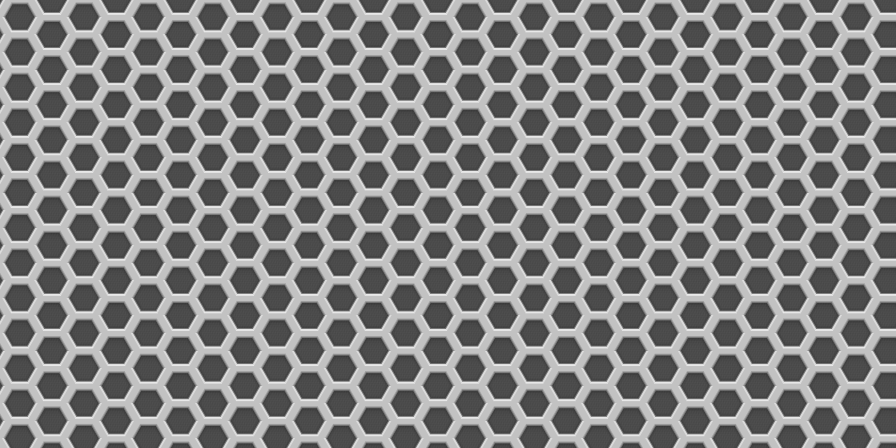
Give the GLSL for this pattern, as a WebGL 1 fragment shader.

```glsl
precision highp float;

uniform vec2 u_resolution;

// Lengths are fractions of the canvas height.
const vec2 PITCH = vec2(0.1436, 0.0784);
const vec2 FIRST_HOLE = vec2(0.0443, 0.9622);
const float APOTHEM = 0.0302;
const float RIM_WIDTH = 0.0022;
const float GLINT_WIDTH = 0.0042;
const float SHADOW_DEPTH = 0.010;
const float GRAIN_FREQUENCY = 620.0;
const float GRAIN_AMOUNT = 0.016;

const float METAL = 0.76;
const float GLINT = 0.91;
const float BEVEL = 0.62;
const float RIM = 0.46;
const float FLOOR_LIGHT = 0.295;
const float FLOOR_DARK = 0.245;

// Distance from the centre of a flat-topped hexagon, measured by apothem.
float hexRadius(vec2 q) {
  q = abs(q);
  return max(q.y, dot(q, vec2(0.8660254, 0.5)));
}

// Offset from the nearest point of a rectangular lattice.
vec2 latticeOffset(vec2 p) {
  return (fract(p / PITCH + 0.5) - 0.5) * PITCH;
}

// Offset from the nearest hole of the two interleaved lattices.
vec2 nearestHole(vec2 p) {
  vec2 even = latticeOffset(p);
  vec2 odd = latticeOffset(p - 0.5 * PITCH);
  return hexRadius(even) < hexRadius(odd) ? even : odd;
}

// Vertical part of the normal of the closest side: 1 top, 0.5 slanted.
float sideFacing(vec2 q) {
  vec2 a = abs(q);
  float slanted = dot(a, vec2(0.8660254, 0.5));
  return sign(q.y) * (a.y > slanted ? 1.0 : 0.5);
}

// Fine woven grain from layered sines.
float grain(vec2 p) {
  vec2 s = p * GRAIN_FREQUENCY;
  return 0.6 * sin(s.x + s.y) * sin(s.x - s.y) + 0.4 * sin(1.7 * s.x - 0.9 * s.y);
}

// Dark recess, shaded under its upper edge.
float recessTone(vec2 p, vec2 q, float d) {
  float inner = smoothstep(0.0, SHADOW_DEPTH, -d);
  float tone = mix(FLOOR_DARK, FLOOR_LIGHT, inner);
  tone -= 0.025 * smoothstep(0.2, 1.0, q.y / APOTHEM);
  return tone + GRAIN_AMOUNT * grain(p);
}

// Metal lattice, bright below each hole and dull above it.
float metalTone(float d, float facing, float aa) {
  float glint = 1.0 - smoothstep(GLINT_WIDTH - aa, GLINT_WIDTH + aa, d);
  float bevel = 1.0 - smoothstep(RIM_WIDTH - aa, RIM_WIDTH + aa, d);
  float tone = mix(METAL, GLINT, glint * clamp(-facing * 1.3, 0.0, 1.0));
  return mix(tone, BEVEL, bevel * clamp(0.4 + facing, 0.0, 1.0));
}

void main() {
  vec2 p = gl_FragCoord.xy / u_resolution.y - FIRST_HOLE;
  float aa = 0.6 / u_resolution.y;

  vec2 q = nearestHole(p);
  float d = hexRadius(q) - APOTHEM;

  // Recess, thin rim, then the metal around it.
  float tone = recessTone(p, q, d);
  tone = mix(tone, RIM, smoothstep(-aa, aa, d + RIM_WIDTH));
  tone = mix(tone, metalTone(d, sideFacing(q), aa), smoothstep(-aa, aa, d));

  gl_FragColor = vec4(vec3(tone), 1.0);
}
```
